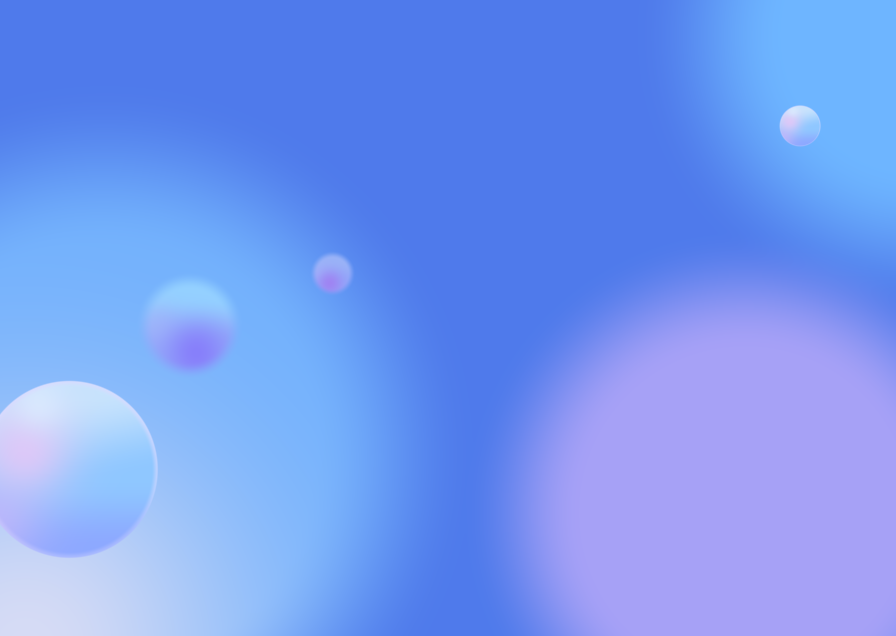
A Shadertoy shader for this background:

```glsl
// Soft blue and violet glows with glossy and blurred floating bubbles.

const vec3 ROYAL_BLUE = vec3(0.31, 0.48, 0.92);
const vec3 SKY_BLUE   = vec3(0.44, 0.69, 0.99);
const vec3 AZURE      = vec3(0.43, 0.71, 1.00);
const vec3 VIOLET     = vec3(0.65, 0.63, 0.965);
const vec3 PEARL      = vec3(0.84, 0.86, 0.96);
const vec3 PINK       = vec3(0.87, 0.78, 0.97);
const vec3 ICE        = vec3(0.78, 0.89, 0.99);

// Coverage of a disc whose edge fades over +-blur.
float softDisc(vec2 p, vec2 center, float radius, float blur) {
    return 1.0 - smoothstep(radius - blur, radius + blur, length(p - center));
}

// Bell-shaped patch of light.
float glow(vec2 p, vec2 center, float size) {
    vec2 d = (p - center) / size;
    return exp(-dot(d, d));
}

// Large blurred circles on the blue ground.
vec3 backdrop(vec2 p) {
    vec3 leftTint = mix(SKY_BLUE, PEARL, glow(p, vec2(0.04, -0.02), 0.36));
    vec3 col = ROYAL_BLUE;
    col = mix(col, leftTint, softDisc(p, vec2(0.165, 0.286), 0.455, 0.13));
    col = mix(col, AZURE, softDisc(p, vec2(1.447, 0.945), 0.33, 0.12));
    return mix(col, VIOLET, softDisc(p, vec2(1.172, 0.194), 0.35, 0.095));
}

// Clear bubble: cool body, pink left side, icy top, lavender base, thin rim.
vec3 glossyBubble(vec3 col, vec2 p, vec2 center, float radius, float pixel) {
    vec2 q = (p - center) / radius;
    float r = length(q);
    vec3 body = mix(vec3(0.55, 0.66, 1.0), vec3(0.56, 0.78, 1.0),
                    smoothstep(-0.9, -0.1, q.y));
    body = mix(body, vec3(0.75, 0.71, 0.98), 0.8 * glow(q, vec2(-0.85, -0.6), 0.55));
    body = mix(body, ICE, smoothstep(-0.2, 0.8, q.y - 0.2 * q.x));
    body = mix(body, PINK, 0.95 * glow(q, vec2(-0.5, 0.22), 0.52));
    body = mix(body, vec3(0.87, 0.94, 1.0), 0.6 * glow(q, vec2(-0.35, 0.72), 0.3));
    float rim = smoothstep(0.93, 1.0, r) * mix(0.35, 0.65, smoothstep(-0.5, 0.6, q.y + 0.4 * q.x));
    body = mix(body, vec3(0.86, 0.85, 1.0), rim);
    return mix(col, body, softDisc(p, center, radius, pixel));
}

// Out-of-focus bubble shaded from a light top to a deeper base.
vec3 blurredBubble(vec3 col, vec2 p, vec2 center, float radius, float blur,
                   vec3 top, vec3 base, vec2 baseSpot) {
    vec2 q = (p - center) / radius;
    vec3 body = mix(vec3(0.57, 0.66, 0.98), top, smoothstep(-0.4, 0.6, q.y));
    body = mix(body, vec3(0.63, 0.71, 0.98), 0.7 * glow(q, vec2(-0.7, 0.0), 0.5));
    body = mix(body, base, glow(q, baseSpot, 0.65));
    return mix(col, body, softDisc(p, center, radius, blur));
}

void mainImage(out vec4 fragColor, in vec2 fragCoord) {
    vec2 p = fragCoord / iResolution.y;
    float pixel = 1.0 / iResolution.y;

    vec3 col = backdrop(p);

    // Distant bubbles
    col = blurredBubble(col, p, vec2(0.298, 0.488), 0.071, 0.014,
                        vec3(0.58, 0.82, 1.0), vec3(0.53, 0.50, 0.98), vec2(0.15, -0.6));
    col = blurredBubble(col, p, vec2(0.523, 0.570), 0.030, 0.006,
                        vec3(0.60, 0.70, 0.97), vec3(0.62, 0.52, 0.95), vec2(-0.15, -0.5));

    // Near bubbles
    col = glossyBubble(col, p, vec2(0.109, 0.262), 0.139, pixel);
    col = glossyBubble(col, p, vec2(1.258, 0.802), 0.032, pixel);

    fragColor = vec4(col, 1.0);
}
```
